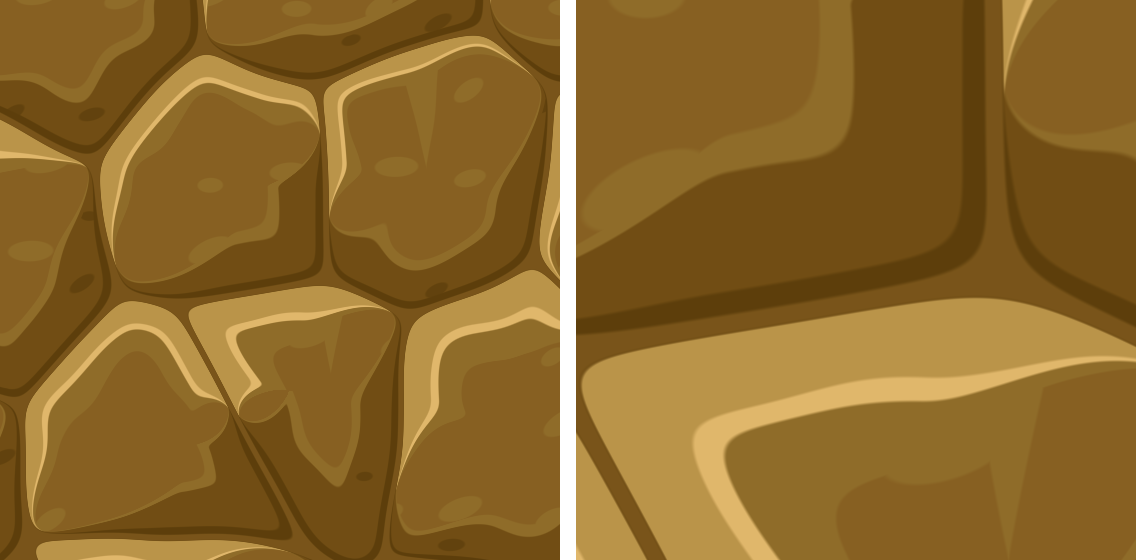
Left: the whole. Right: its middle third, enlarged.
A Shadertoy shader for this texture:

```glsl
// Cartoon wall of large ochre stones with lit bevels, shaded undersides and mossy flecks.

const vec3 MORTAR    = vec3(0.475, 0.330, 0.100);
const vec3 OUTLINE   = vec3(0.365, 0.245, 0.045);
const vec3 SHADE     = vec3(0.445, 0.303, 0.077);
const vec3 FACE      = vec3(0.530, 0.375, 0.132);
const vec3 MOSS      = vec3(0.560, 0.425, 0.162);
const vec3 HIGHLIGHT = vec3(0.730, 0.580, 0.288);
const vec3 RIM       = vec3(0.880, 0.718, 0.420);

const vec2  LIGHT_DIR     = vec2(-0.55, 0.835);
const float STONES        = 2.45;   // stones per canvas height
const float JITTER        = 0.62;
const float ROUNDING      = 0.013;
const float GAP           = 0.005;
const float SHADE_WIDTH   = 0.078;
const float LIT_WIDTH     = 0.056;
const float RIM_WIDTH     = 0.016;
const float OUTLINE_WIDTH = 0.013;
const float LIP_WIDTH     = 0.018;
const float FLECK_GRID    = 6.5;    // fleck cells per canvas height
const float FLECK_SHARE   = 0.62;

vec2 hash2(vec2 p) {
    vec3 h = fract(p.xyx * vec3(0.1031, 0.1030, 0.0973));
    h += dot(h, h.yzx + 33.33);
    return fract((h.xx + h.yz) * h.zy);
}

float gradientNoise(vec2 p) {
    vec2 i = floor(p), f = fract(p);
    vec2 u = f * f * f * (f * (f * 6.0 - 15.0) + 10.0);
    vec4 n;
    for (int k = 0; k < 4; k++) {
        vec2 corner = vec2(k & 1, k >> 1);
        n[k] = dot(hash2(i + corner + 17.0) * 2.0 - 1.0, f - corner);
    }
    return mix(mix(n.x, n.y, u.x), mix(n.z, n.w, u.x), u.y);
}

// Jittered stone centre on a staggered grid
vec2 stoneCentre(vec2 cell) {
    vec2 stagger = vec2(0.5 * mod(cell.y, 2.0), 0.0);
    return cell + 0.5 + stagger + JITTER * (hash2(cell + 40.0) - 0.5);
}

// Rounded distance to the stone border; also gives its cell and local position
float stoneDistance(vec2 p, out vec2 cell, out vec2 local) {
    vec2 g = p * STONES, base = floor(g);
    float nearest = 1e5;
    for (int j = -2; j <= 2; j++)
    for (int i = -2; i <= 2; i++) {
        vec2 c = base + vec2(i, j);
        vec2 toPoint = g - stoneCentre(c);
        float d = dot(toPoint, toPoint);
        if (d < nearest) { nearest = d; cell = c; local = toPoint; }
    }
    vec2 centre = stoneCentre(cell);
    float sum = 0.0;
    for (int j = -2; j <= 2; j++)
    for (int i = -2; i <= 2; i++) {
        if (i == 0 && j == 0) continue;
        vec2 across = stoneCentre(cell + vec2(i, j)) - centre;
        float len = length(across);
        float edge = (0.5 * len - dot(local, across / len)) / STONES;
        sum += exp(-edge / ROUNDING);
    }
    local /= STONES;
    return -ROUNDING * log(sum);
}

// Signed distance to tilted ellipses scattered one per grid cell
float fleckDistance(vec2 p, float size) {
    vec2 g = p * FLECK_GRID, cell = floor(g);
    vec2 h = hash2(cell + 91.0), s = hash2(cell + 133.0);
    if (s.x > FLECK_SHARE) return 1.0;
    vec2 q = (fract(g) - mix(vec2(0.34), vec2(0.66), h)) / FLECK_GRID;
    float tilt = mix(0.0, 0.65, s.y);
    q = mat2(cos(tilt), -sin(tilt), sin(tilt), cos(tilt)) * q;
    vec2 radii = size * mix(vec2(0.022, 0.013), vec2(0.046, 0.020), h.y);
    return (length(q / radii) - 1.0) * radii.y;
}

// Coverage of the region where d is negative
float cover(float d) {
    float soft = max(0.0013, 0.8 / iResolution.y);
    return 1.0 - smoothstep(-soft, soft, d);
}

void mainImage(out vec4 fragColor, in vec2 fragCoord) {
    vec2 uv = fragCoord / iResolution.y;
    vec2 bend = vec2(gradientNoise(uv * 4.0), gradientNoise(uv * 4.0 + 31.0));
    vec2 cell, local;
    float d = stoneDistance(uv + 0.035 * bend, cell, local) - GAP;
    vec2 trait = hash2(cell + 7.0);

    // Bevels taper to points where the stone turns away from the light
    float facing = dot(normalize(local + 1e-5), LIGHT_DIR);
    float lit = smoothstep(0.0, 0.75, facing) * mix(0.5, 1.15, trait.x);
    float shaded = smoothstep(-0.1, 0.75, -facing);
    float wobble = gradientNoise(uv * 7.0 + 5.0);
    float litEdge = lit * LIT_WIDTH * (1.0 + 0.6 * wobble);
    float rimEdge = litEdge + lit * RIM_WIDTH * (1.0 - 0.5 * wobble);
    float shadeEdge = shaded * SHADE_WIDTH * (1.0 + 0.4 * wobble);

    // Face with moss along its border, a hanging shard and flecks
    float mossEdge = rimEdge + lit * (0.045 + 0.07 * gradientNoise(uv * 9.0));
    float moss = min(d - mossEdge, d - shadeEdge - shaded * LIP_WIDTH);
    float shard = abs(local.x - 0.16 * (trait.y - 0.5)) - 0.2 * (local.y - 0.03);
    if (trait.y > 0.45) moss = min(moss, shard);
    moss = min(moss, fleckDistance(uv, 1.0));
    vec3 color = mix(FACE, MOSS, cover(moss));

    // Lit bevel with a bright inner rim
    color = mix(color, RIM, cover(d - rimEdge));
    color = mix(color, HIGHLIGHT, cover(d - litEdge));

    // Shaded underside with pits and outline
    color = mix(color, SHADE, cover(d - shadeEdge));
    float pit = max(fleckDistance(uv + 0.37, 0.6), d - shadeEdge + 0.008);
    color = mix(color, OUTLINE, 0.75 * cover(pit));
    color = mix(color, OUTLINE, cover(d - shaded * OUTLINE_WIDTH));

    color = mix(color, MORTAR, cover(d));
    fragColor = vec4(color, 1.0);
}
```
